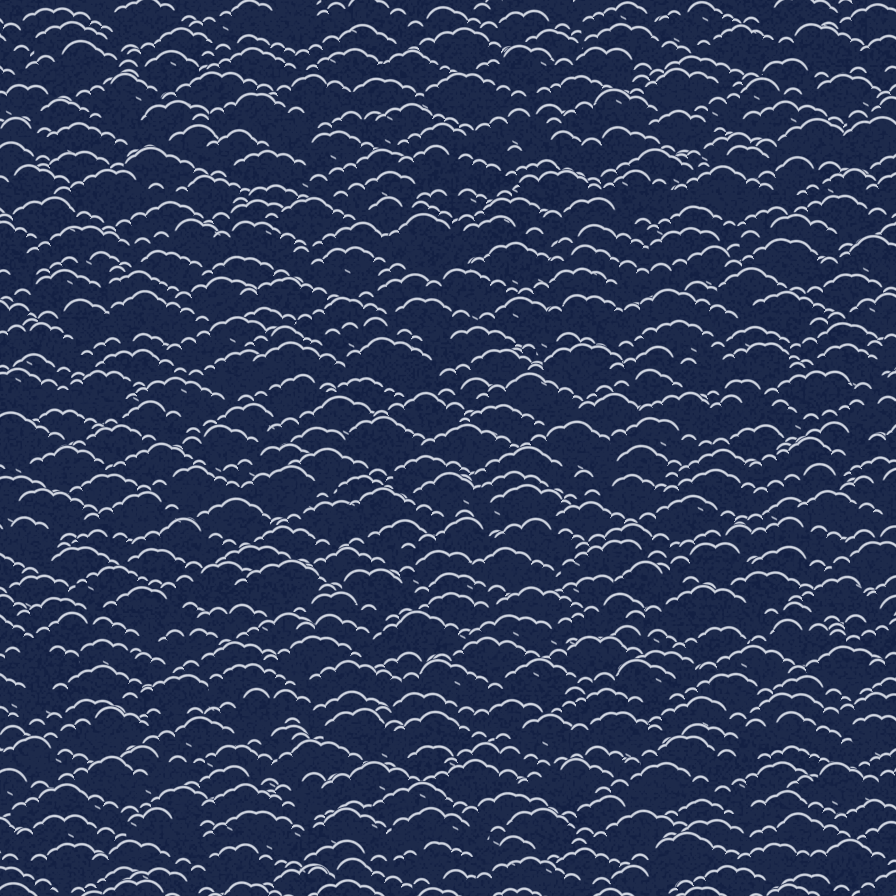
Write a Shadertoy shader that draws this pattern.

```glsl
// Rows of overlapping clouds in thin pale outline on grainy navy paper.
// Each cloud is a union of round-topped columns; clouds are laid from the
// top row down, so nearer ones hide the lines of those behind them.

const vec3 NAVY_DARK = vec3(0.075, 0.125, 0.262);
const vec3 NAVY      = vec3(0.112, 0.163, 0.296);
const vec3 INK       = vec3(0.84, 0.86, 0.90);

const vec2  CELL        = vec2(0.100, 0.0275); // spacing of clouds
const vec2  JITTER      = vec2(0.040, 0.018);  // scatter inside a cell
const float PEAK_HEIGHT = 0.025;   // top of the highest bump
const float SLOPE       = 0.0072;  // height lost per bump from the peak
const float BUMP_STEP   = 0.0165;  // distance between bumps
const float BIG_RADIUS  = 0.0190;
const float SMALL_RADIUS = 0.0102;
const float COLUMN_DROP = 0.014;   // hidden body below each bump
const float LINE_WIDTH  = 0.0028;
const float LINE_GAP    = 0.0008;  // clear rim in front of hidden lines
const float SOFTNESS    = 0.0003;
const float GRAIN_SCALE = 420.0;
const float SPECK_CELL  = 0.045;

float hash(vec2 p) {
    vec3 q = fract(vec3(p.xyx) * 0.1031);
    q += dot(q, q.yzx + 33.33);
    return fract((q.x + q.y) * q.z);
}

vec2 hash2(vec2 p) {
    return vec2(hash(p), hash(p + vec2(37.2, 91.7)));
}

float valueNoise(vec2 p) {
    vec2 i = floor(p), f = fract(p);
    f = f * f * (3.0 - 2.0 * f);
    return mix(mix(hash(i), hash(i + vec2(1, 0)), f.x),
               mix(hash(i + vec2(0, 1)), hash(i + vec2(1, 1)), f.x), f.y);
}

// x: signed distance to the cloud, y: how near the top of its bump (1 = top)
vec2 cloud(vec2 p, vec2 id) {
    float peak = 2.6 * hash(id + 5.3) - 1.3;
    vec2 nearest = vec2(1.0, 0.0);
    for (int k = -3; k <= 3; k++) {
        float n = float(k);
        vec2 key = id * 7.0 + vec2(n * 13.0, 211.0);
        vec2 rnd = hash2(key);
        if (hash(key + 53.0) < 0.10) continue;
        float fromPeak = abs(n - peak);
        float radius = mix(BIG_RADIUS, SMALL_RADIUS, smoothstep(0.0, 1.8, fromPeak));
        radius *= 0.82 + 0.36 * rnd.x;
        float top = PEAK_HEIGHT - SLOPE * fromPeak + 0.004 * (rnd.x - 0.5);
        vec2 q = p - vec2(BUMP_STEP * n + 0.008 * (rnd.y - 0.5), top - radius);
        float rise = q.y / radius;
        q.y -= clamp(q.y, -COLUMN_DROP, 0.0);
        float d = length(q) - radius;
        if (d < nearest.x) nearest = vec2(d, rise);
    }
    return nearest;
}

// Coverage of the outlines after nearer clouds have hidden farther ones
float cloudLines(vec2 uv, float aa) {
    float ink = 0.0;
    float row0 = floor(uv.y / CELL.y);
    for (int r = 2; r >= -2; r--) {
        float row = row0 + float(r);
        float shift = CELL.x * (0.5 * row + 0.6 * hash(vec2(row, 17.0)));
        float col0 = floor((uv.x + shift) / CELL.x);
        for (int c = -1; c <= 1; c++) {
            vec2 id = vec2(col0 + float(c), row) + 100.0;
            vec2 center = (id - 99.5) * CELL - vec2(shift, 0.0);
            center += JITTER * (hash2(id) - 0.5);
            float size = mix(0.70, 1.08, sqrt(hash(id + 71.0)));
            vec2 shape = cloud((uv - center) / size, id);
            float d = shape.x * size;
            // The stroke thins toward the foot of each bump
            float taper = smoothstep(0.22, 0.65, shape.y);
            float halfWidth = 0.5 * LINE_WIDTH * mix(0.65, 1.0, taper);
            float stroke = 1.0 - smoothstep(-aa, aa, abs(d + halfWidth) - halfWidth);
            stroke *= smoothstep(0.20, 0.36, shape.y);
            ink *= smoothstep(-aa, aa, d - LINE_GAP);
            ink = max(ink, stroke);
        }
    }
    return ink;
}

// Sparse small dashes left by the brush
float specks(vec2 uv, float aa) {
    vec2 id = floor(uv / SPECK_CELL);
    vec2 offset = (0.2 + 0.6 * hash2(id + 311.0)) * SPECK_CELL;
    vec2 q = uv - id * SPECK_CELL - offset;
    q.y += 0.5 * q.x;
    q.x -= clamp(q.x, -0.002, 0.002);
    float shown = step(0.72, hash(id + 407.0));
    return shown * (1.0 - smoothstep(-aa, aa, length(q) - 0.0011));
}

void mainImage(out vec4 fragColor, in vec2 fragCoord) {
    vec2 uv = fragCoord / iResolution.y;
    float aa = 0.65 / iResolution.y + SOFTNESS;

    // Paper: fine grain over faint broad stains
    float grain = valueNoise(uv * GRAIN_SCALE);
    float stain = valueNoise(uv * 14.0);
    float paper = smoothstep(0.12, 0.55, grain + 0.2 * (stain - 0.5));
    vec3 color = mix(NAVY_DARK, NAVY, paper);

    float ink = max(cloudLines(uv, aa), 0.8 * specks(uv, aa));
    color = mix(color, INK, ink * (0.94 + 0.06 * grain));
    fragColor = vec4(color, 1.0);
}
```
